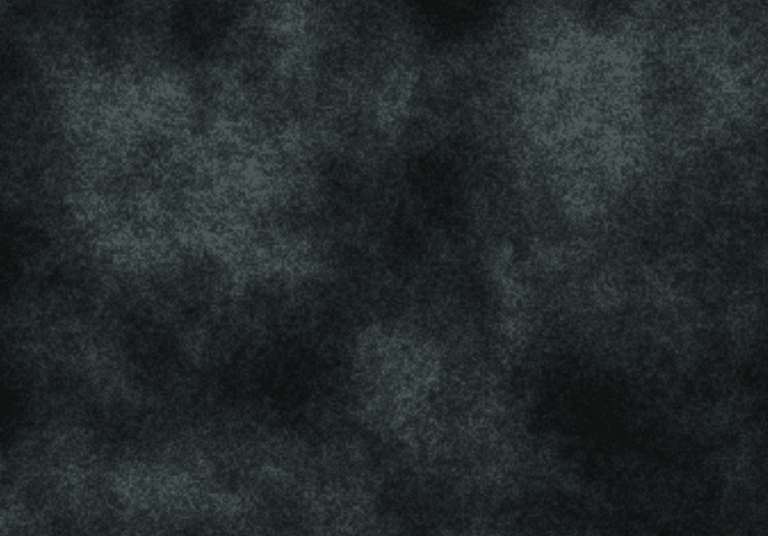
A Shadertoy shader for this texture:

```glsl
const vec3 SLATE = vec3(0.138, 0.162, 0.161);
const float CONTRAST = 0.33;

float hash(vec2 p) {
    vec3 q = fract(p.xyx * 0.1031);
    q += dot(q, q.yzx + 33.33);
    return fract((q.x + q.y) * q.z);
}

// Smooth lattice noise centred on zero
float noise(vec2 p) {
    vec2 cell = floor(p);
    vec2 f = fract(p);
    f = f * f * (3.0 - 2.0 * f);
    float low = mix(hash(cell), hash(cell + vec2(1, 0)), f.x);
    float high = mix(hash(cell + vec2(0, 1)), hash(cell + vec2(1, 1)), f.x);
    return mix(low, high, f.y) - 0.5;
}

// Rotated octaves, normalised by their total weight
float clouds(vec2 p, float gain) {
    const mat2 turn = mat2(0.8, 0.6, -0.6, 0.8);
    float sum = 0.0, total = 0.0, weight = 1.0;
    for (int i = 0; i < 6; i++) {
        sum += weight * noise(p);
        total += weight;
        weight *= gain;
        p = turn * p * 2.03 + 17.3;
    }
    return sum / total;
}

// Cellular layer of round stains, each lighter or darker than the ground
float stains(vec2 p, float ragged, float softness) {
    vec2 cell = floor(p);
    float sum = 0.0;
    for (int y = -1; y <= 1; y++) {
        for (int x = -1; x <= 1; x++) {
            vec2 id = cell + vec2(x, y);
            vec2 centre = id + vec2(hash(id + 3.7), hash(id + 41.2));
            float radius = mix(0.2, 0.6, hash(id + 71.9));
            float edge = length(p - centre) - radius + ragged;
            float strength = 2.0 * hash(id + 113.4) - 1.0;
            sum += strength * (1.0 - smoothstep(-softness, softness, edge));
        }
    }
    return sum;
}

// Two sizes of fine speckle
float grain(vec2 p) {
    return noise(p * 235.0 + 9.0) + 0.8 * noise(p.yx * 130.0 + 50.0);
}

void mainImage(out vec4 fragColor, in vec2 fragCoord) {
    vec2 uv = fragCoord / iResolution.xy;
    vec2 p = fragCoord / iResolution.y;

    // Wandering outlines for the large shapes
    vec2 warp = vec2(clouds(p * 7.0 + 23.0, 0.65), clouds(p * 7.0 + 61.0, 0.65));
    float ragged = clouds(p * 24.0 + 80.0, 0.75);

    // Broad clouds, faint vertical drips and worn patches
    float tone = 6.2 * clouds(p * 3.8 + 0.22 * warp + 12.0, 0.56);
    tone += 0.8 * noise(vec2(p.x * 11.0, p.y * 1.8) + 2.0 * warp + 30.0);
    tone += 0.8 * stains(p * 4.6 + 0.5 * warp + 6.0, 0.8 * ragged, 0.16);

    // Small mottling and speckle
    tone += 0.35 * stains(p * 21.0 + warp + 90.0, 1.2 * ragged, 0.25);
    tone += 2.0 * clouds(p * 38.0 + 140.0, 0.8);
    tone += 1.4 * grain(p);

    // Slightly darker rim
    vec2 rim = abs(2.0 * uv - 1.0);
    tone += 0.1 - 0.5 * pow(max(rim.x, rim.y), 6.0);

    fragColor = vec4(SLATE * exp(CONTRAST * clamp(tone, -2.6, 2.2)), 1.0);
}
```
